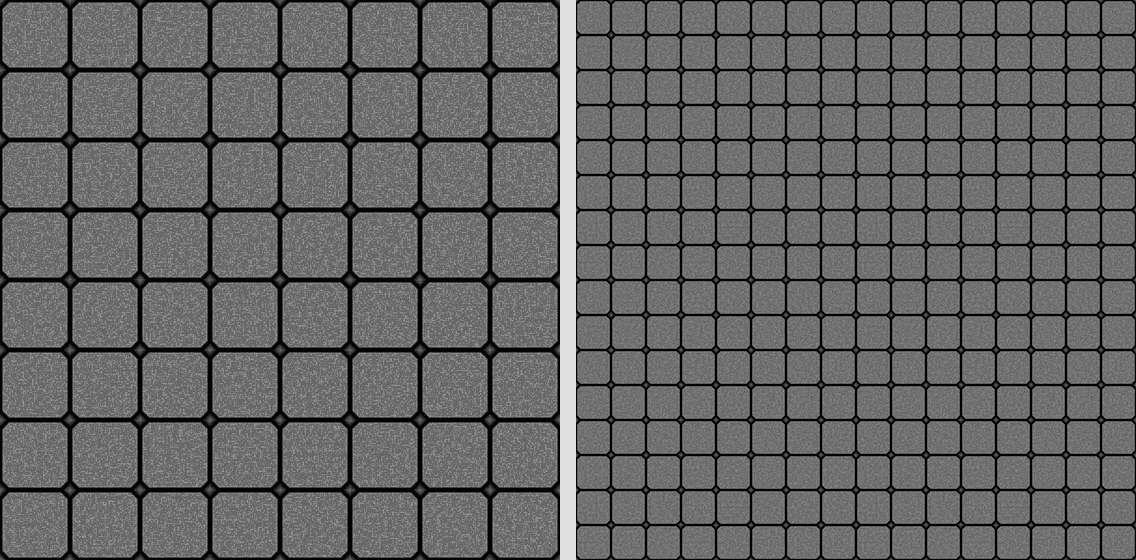
Left, the tile; right, the same tile 2 across and 2 down.
Reproduce this texture procedurally as a WebGL 2 fragment shader.

```glsl
#version 300 es
precision highp float;

uniform vec2 u_resolution;
out vec4 fragColor;

#define TILES 8.0           // repeats across and down
#define JOINT_HALF 0.034    // half width of the joint, in tiles
#define CHAMFER 0.165       // corner cut, as the sum of both edge distances
#define STUD_SIZE 0.092     // half diagonal of the corner diamond
#define SOFTNESS 0.014      // edge blur, in tiles
#define RIM_WIDTH 0.013     // pale worn edge of each tile
#define GRAIN_PERIOD 300.0  // fine speckle cells across the canvas
#define CLUMP_PERIOD 104.0  // coarser speckle cells across the canvas

const vec3 JOINT_BLACK = vec3(0.01);
const vec3 STUD_DARK   = vec3(0.15);
const vec3 STUD_LIGHT  = vec3(0.38);
const vec3 STONE_BASE  = vec3(0.395);
const vec3 STONE_FLECK = vec3(0.575);
const vec3 RIM_PALE    = vec3(0.56);

float hash(vec2 cell) {
    uvec2 q = uvec2(cell) * uvec2(1597334673u, 3812015801u);
    uint h = (q.x ^ q.y) * 1597334673u;
    h = (h ^ (h >> 15)) * 2246822519u;
    h ^= h >> 13;
    return float(h >> 8) / 16777216.0;
}

// Dot product of a lattice gradient and the offset; the lattice wraps.
float gradientAt(vec2 cell, vec2 offset, float period) {
    float angle = 6.28319 * hash(mod(cell, period) + period);
    return dot(vec2(cos(angle), sin(angle)), offset);
}

float gradientNoise(vec2 uv, float period) {
    vec2 p = uv * period, cell = floor(p), f = p - cell;
    vec2 s = f * f * f * (f * (f * 6.0 - 15.0) + 10.0);
    vec2 e = vec2(1.0, 0.0);
    float low  = mix(gradientAt(cell, f, period),
                     gradientAt(cell + e.xy, f - e.xy, period), s.x);
    float high = mix(gradientAt(cell + e.yx, f - e.yx, period),
                     gradientAt(cell + e.xx, f - e.xx, period), s.x);
    return mix(low, high, s.y);
}

void main() {
    vec2 uv = gl_FragCoord.xy / u_resolution;
    float pixel = TILES / min(u_resolution.x, u_resolution.y);
    float blur = max(SOFTNESS, 0.75 * pixel);

    // Distances to the nearest vertical and horizontal joint, in tiles
    vec2 toJoint = 0.5 - abs(fract(uv * TILES) - 0.5);
    float toCorner = toJoint.x + toJoint.y;
    float inset = min(min(toJoint.x, toJoint.y) - JOINT_HALF,
                      (toCorner - CHAMFER) * 0.7071);

    // Speckled stone
    float grain = gradientNoise(uv, GRAIN_PERIOD)
                + 0.4 * gradientNoise(uv, CLUMP_PERIOD);
    float fleck = clamp((grain + 0.1) / 0.55, 0.0, 1.0);
    vec3 stone = mix(STONE_BASE, STONE_FLECK, fleck);

    // Pale rim, broken up by the grain
    float rim = 1.0 - smoothstep(0.0, RIM_WIDTH, abs(inset - RIM_WIDTH));
    stone = mix(stone, RIM_PALE, rim * clamp(0.65 + grain, 0.0, 1.0));

    // Diamond stud, lighter toward its middle
    float studGlow = 1.0 - smoothstep(0.0, STUD_SIZE, toCorner);
    vec3 stud = mix(STUD_DARK, STUD_LIGHT, studGlow) + 0.12 * grain;
    float studMask = 1.0 - smoothstep(-blur, blur, (toCorner - STUD_SIZE) * 0.7071);

    vec3 color = mix(JOINT_BLACK, stud, studMask);
    color = mix(color, stone, smoothstep(-blur, blur, inset));
    fragColor = vec4(color, 1.0);
}
```
